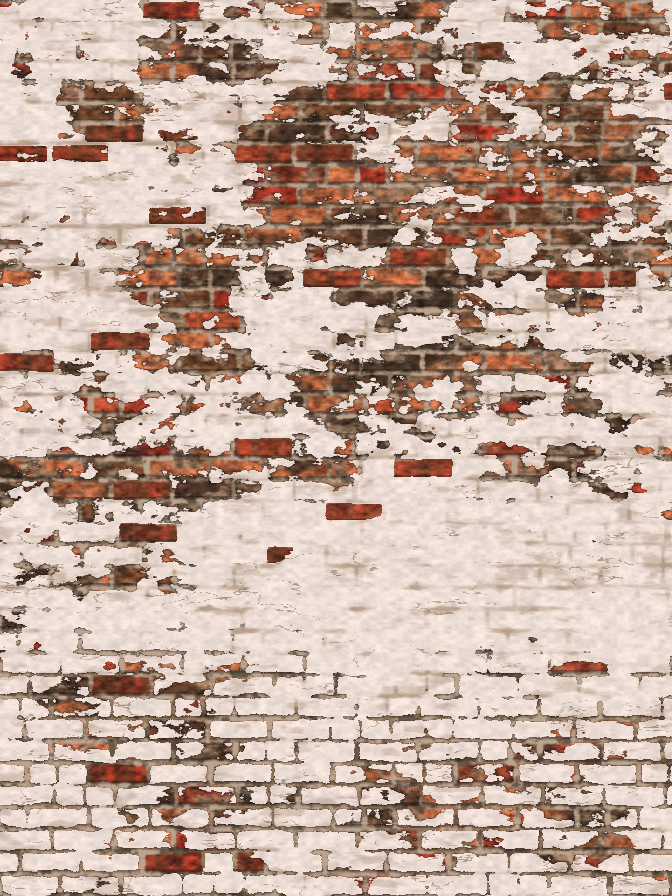
A Shadertoy shader for this texture:

```glsl
// Weathered brick wall in running bond under flaking whitewash
#define COLS 11.0        // bricks across
#define ROWS 42.0        // courses down
#define JOINT 0.0050     // joint width, in canvas heights
#define WEAR -0.31       // overall paint loss
#define CLEAN 0.945      // hash level above which a brick stays unpainted
#define PAINT vec3(0.93, 0.87, 0.84)
#define SHADE vec3(0.73, 0.64, 0.56)
#define MORTAR vec3(0.55, 0.45, 0.36)
#define SOOT vec3(0.24, 0.19, 0.15)
#define ORANGE vec3(0.70, 0.39, 0.25)
#define BROWN vec3(0.42, 0.26, 0.17)
#define RED vec3(0.62, 0.20, 0.14)

float hash(vec2 p) {
    return fract(sin(dot(p, vec2(127.1, 311.7))) * 43758.5453);
}

float noise(vec2 p) {
    vec2 i = floor(p), f = fract(p);
    f = f * f * (3.0 - 2.0 * f);
    return mix(mix(hash(i), hash(i + vec2(1, 0)), f.x),
               mix(hash(i + vec2(0, 1)), hash(i + vec2(1, 1)), f.x), f.y);
}

// Fractal noise, centred on zero
float fbm(vec2 p) {
    float sum = 0.0, amp = 0.5;
    for (int i = 0; i < 5; i++) {
        sum += amp * (noise(p) - 0.5);
        p = p * 2.03 + 17.3;
        amp *= 0.5;
    }
    return sum;
}

float patchAt(vec2 uv, vec2 centre, vec2 radius) {
    vec2 d = (uv - centre) / radius;
    return exp(-dot(d, d));
}

// Broad zones where the paint has failed or held
float wearZones(vec2 uv) {
    float w = WEAR;
    w += 0.30 * patchAt(uv, vec2(0.60, 0.90), vec2(0.60, 0.13));
    w += 0.30 * patchAt(uv, vec2(0.74, 0.73), vec2(0.25, 0.11));
    w += 0.25 * patchAt(uv, vec2(0.36, 0.70), vec2(0.15, 0.13));
    w += 0.38 * patchAt(uv, vec2(0.62, 0.53), vec2(0.24, 0.07));
    w += 0.42 * patchAt(uv, vec2(0.14, 0.46), vec2(0.30, 0.09));
    w -= 0.42 * patchAt(uv, vec2(0.80, 0.36), vec2(0.42, 0.09));
    w -= 0.20 * patchAt(uv, vec2(0.06, 0.74), vec2(0.18, 0.08));
    return w;
}

// Signed distance to a rounded brick
float brickDist(vec2 p, vec2 halfSize) {
    float r = 0.0025;
    vec2 d = abs(p) - halfSize + r;
    return length(max(d, 0.0)) + min(max(d.x, d.y), 0.0) - r;
}

void mainImage(out vec4 fragColor, in vec2 fragCoord) {
    vec2 uv = fragCoord / iResolution.xy;
    vec2 q = uv * vec2(0.75, 1.0);
    float px = 1.0 / iResolution.y;

    // Shared noise layers
    float broad = fbm(q * vec2(9.0, 17.0));
    float ragged = fbm(q * vec2(42.0, 66.0) + 5.0);
    float grain = fbm(q * vec2(130.0, 190.0) + 9.0);

    // Courses grow slightly taller toward the base
    vec2 size = vec2(0.75 / COLS, 1.0 / ROWS);
    vec2 g = vec2(uv.x * COLS, (uv.y + 0.05 * uv.y * (uv.y - 1.0)) * ROWS);
    g += vec2(0.06, 0.10) * fbm(q * 14.0 + 31.0);
    float row = floor(g.y);
    g.x += 0.5 * mod(row, 2.0) + 0.22 * hash(vec2(row, 3.0));
    vec2 id = floor(g);
    vec2 local = (fract(g) - 0.5) * size;
    vec2 halfSize = 0.5 * (size - JOINT);

    // Some stretchers are split into two headers
    if (hash(id + 40.0) > 0.86) {
        id.x += 0.5 * step(0.0, local.x);
        local.x = abs(local.x) - 0.25 * size.x;
        halfSize.x = 0.25 * size.x - 0.5 * JOINT;
    }
    float rnd = hash(id + 7.0);
    float d = brickDist(local, halfSize) + 0.004 * ragged + 0.003 * grain;
    float edge = px + 0.0004;
    float brick = 1.0 - smoothstep(-edge, edge, d);

    // Paint loss: ragged flakes, raked joints near the base, a few clean bricks
    float zone = wearZones(uv);
    float base = 1.0 - smoothstep(0.23, 0.30, uv.y + 0.25 * broad);
    float clean = step(CLEAN, hash(id + 23.0)) * smoothstep(-0.50, -0.36, zone);
    float wear = zone + 1.55 * broad + 1.15 * ragged + 0.35 * grain;
    wear += mix(0.08 + 0.50 * base, 0.30 * (rnd - 0.5) + 0.85 * clean, brick);
    float bare = smoothstep(-0.025, 0.025, wear);

    // Bare brick: fired colours, soot and smeared mortar
    float tone = hash(id + 11.0);
    vec3 clay = mix(ORANGE, RED, smoothstep(0.48, 0.62, tone));
    clay = mix(clay, BROWN, smoothstep(0.66, 0.80, tone));
    float soot = smoothstep(0.02, 0.16, fbm(q * vec2(12.0, 20.0) + 60.0) + 0.25 * (rnd - 0.5));
    clay = mix(clay, SOOT, 0.85 * soot * (1.0 - clean));
    float bands = noise(vec2(q.x * 130.0, row * 9.0));
    clay = mix(clay, mix(BROWN * 0.8, RED, bands), clean * 0.75);
    float smear = smoothstep(0.0, 0.14, fbm(q * vec2(50.0, 85.0) + 80.0));
    clay = mix(clay, MORTAR, 0.8 * smear * (1.0 - clean));
    clay *= 1.0 + 1.3 * grain;

    // Mortar with stains, shadowed just under each brick
    vec3 mortar = mix(MORTAR, SHADE, smoothstep(-0.08, 0.22, ragged + grain));
    mortar = mix(mortar, SOOT, 0.65 * smoothstep(0.06, 0.20, fbm(q * 60.0 + 90.0)));
    float under = smoothstep(0.004, 0.0, abs(d)) * step(local.y, -0.3 * size.y);
    vec3 wall = mix(mortar, clay, brick) * (1.0 - 0.35 * under);
    wall *= 1.0 - 0.40 * (1.0 - smoothstep(0.0, 0.10, wear));

    // Paint with faint courses, soft relief and hairline cracks
    float relief = fbm(q * vec2(30.0, 75.0) + 120.0);
    float dent = (1.0 - brick) * smoothstep(-0.10, 0.15, relief + 0.4 * broad);
    vec3 paint = mix(PAINT, SHADE, 0.55 * dent + 0.5 * smoothstep(0.07, 0.24, relief));
    float crack = 1.0 - smoothstep(0.003, 0.014, abs(fbm(q * vec2(16.0, 58.0) + 150.0)));
    crack *= smoothstep(0.0, 0.12, fbm(q * vec2(22.0, 30.0) + 170.0));
    paint = mix(paint, MORTAR, 0.65 * crack) * (1.0 + 0.22 * grain);

    fragColor = vec4(clamp(mix(paint, wall, bare), 0.0, 1.0), 1.0);
}
```
